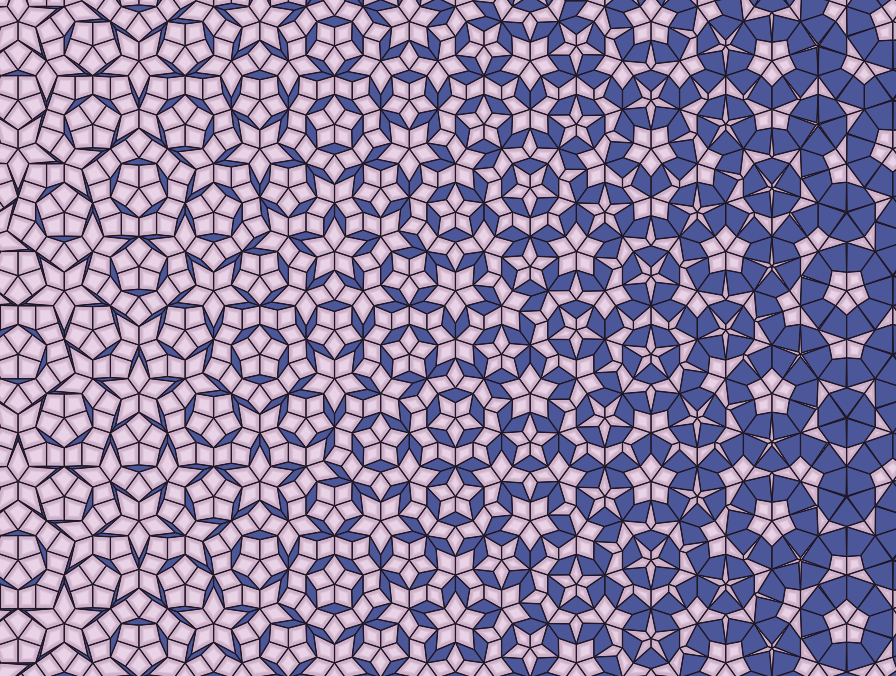
This pattern is drawn by a Shadertoy shader. Its source:

```glsl
// A five-fold rhomb tiling, found as the dual of five sets of parallel lines.
// Every three-way corner slides along the sum of its edges, by an amount that
// grows to the right: blue tiles open from slivers, pink stars become needles.

const float TAU = 6.2831853;
const float EDGE = 0.0207;                  // tile edge, in canvas widths
const vec2 CENTRE = vec2(0.7266, 0.359);    // centre of five-fold symmetry
const float PHASE = 0.2;                    // shift of each line set
const float HALF_LINE = 0.04;               // outline, in tile edges
const float REACH = 1.46;                   // farthest slid corner from a tile middle
const vec3 INK = vec3(0.12, 0.09, 0.15);
const vec3 BLUE = vec3(0.30, 0.34, 0.60);
const vec3 PINK = vec3(0.81, 0.69, 0.79);
const vec3 PALE_PINK = vec3(0.91, 0.83, 0.90);

vec2 edgeDir[5];    // edge directions on the canvas
vec2 dualDir[5];    // matching directions in the acceptance plane

vec2 unit(float angle) { return vec2(cos(angle), sin(angle)); }

// Pentagon gauge: largest projection on five even directions
float pentagon(vec2 w) {
    float y = abs(w.y);
    return max(w.x, max(0.309017 * w.x + 0.951057 * y, -0.809017 * w.x + 0.587785 * y));
}

// Does a corner of this level and dual position belong to the tiling?
bool isCorner(int level, vec2 w) {
    if (level < 1 || level > 4) return false;
    float side = (level == 1 || level == 3) ? -1.0 : 1.0;
    float size = (level == 1 || level == 4) ? 0.809017 : 1.309017;
    return pentagon(side * w) < size;
}

// Slide of corners inside the stars, in edges
float innerSlide(float canvasX) {
    return clamp(-0.33 + canvasX * (0.54 + 0.9 * canvasX), -0.33, 0.97);
}

// Slide of corners at the star tips, in edges
float tipSlide(float canvasX) { return mix(-0.65, 0.35, canvasX); }

// Corner position after sliding
vec2 slideCorner(vec2 pos, vec2 w, int level) {
    vec2 edgeSum = vec2(0.0);
    int degree = 0;
    for (int j = 0; j < 5; j++) {
        if (isCorner(level + 1, w + dualDir[j])) { edgeSum += edgeDir[j]; degree++; }
        if (isCorner(level - 1, w - dualDir[j])) { edgeSum -= edgeDir[j]; degree++; }
        if (degree > 3) return pos;
    }
    if (degree != 3) return pos;
    float canvasX = CENTRE.x + pos.x * EDGE;
    bool isTip = dot(edgeSum, edgeSum) > 0.25;
    return pos + normalize(edgeSum) * (isTip ? tipSlide(canvasX) : innerSlide(canvasX));
}

// Signed distance to a four-sided polygon
float quadDistance(vec2 p, vec2 corner[4]) {
    float d = dot(p - corner[0], p - corner[0]), side = 1.0;
    vec2 b = corner[3];
    for (int i = 0; i < 4; i++) {
        vec2 a = corner[i], e = b - a, q = p - a;
        vec2 gap = q - e * clamp(dot(q, e) / max(dot(e, e), 1e-6), 0.0, 1.0);
        d = min(d, dot(gap, gap));
        bvec3 c = bvec3(p.y >= a.y, p.y < b.y, e.x * q.y > e.y * q.x);
        if (all(c) || !any(c)) side = -side;
        b = a;
    }
    return side * sqrt(d);
}

// Point where line number a of set r meets line number b of set s
vec2 meet(vec2 r, vec2 s, float a, float b) {
    return vec2(a * s.y - b * r.y, b * r.x - a * s.x) / (r.x * s.y - r.y * s.x);
}

void mainImage(out vec4 fragColor, in vec2 fragCoord) {
    vec2 p = (fragCoord / iResolution.x - CENTRE) / EDGE;
    float pixel = 1.0 / (iResolution.x * EDGE);
    for (int j = 0; j < 5; j++) {
        edgeDir[j] = unit(TAU * (float(j) / 5.0 - 0.25));
        dualDir[j] = unit(TAU * float(j) * 0.4);
    }

    vec3 color = INK;
    vec2 near = p / 2.5;
    bool filled = false;
    for (int r = 0; r < 4 && !filled; r++)
    for (int s = r + 1; s < 5 && !filled; s++)
    for (int i = 0; i < 9 && !filled; i++) {
        // One tile for each nearby crossing of two lines
        float a = floor(dot(near, edgeDir[r]) - PHASE + 0.5) + float(i % 3 - 1);
        float b = floor(dot(near, edgeDir[s]) - PHASE + 0.5) + float(i / 3 - 1);
        vec2 z = meet(edgeDir[r], edgeDir[s], a + PHASE, b + PHASE);
        if (dot(z - near, z - near) > 1.2) continue;
        vec2 pos = vec2(0.0), w = vec2(0.0);
        float level = 1.0;
        for (int j = 0; j < 5; j++) {
            float k = j == r ? a : (j == s ? b : ceil(dot(z, edgeDir[j]) - PHASE));
            pos += k * edgeDir[j];
            w += k * dualDir[j];
            level += k;
        }
        vec2 away = p - pos - 0.5 * (edgeDir[r] + edgeDir[s]);
        bool thin = s - r == 2 || s - r == 3;
        float reach = thin ? 1.3 : REACH;
        if (dot(away, away) > reach * reach) continue;

        // Slide the corners, except the sharp ones, then fill inside the outline
        vec2 corner[4];
        for (int c = 0; c < 4; c++) {
            float u = (c == 1 || c == 2) ? 1.0 : 0.0;
            float v = c > 1 ? 1.0 : 0.0;
            corner[c] = pos + u * edgeDir[r] + v * edgeDir[s];
            if (thin && c % 2 == 1) continue;
            corner[c] = slideCorner(corner[c], w + u * dualDir[r] + v * dualDir[s],
                                    int(floor(level + u + v + 0.5)));
        }
        float depth = -quadDistance(p, corner) - HALF_LINE;
        vec3 fill = thin ? BLUE : mix(PINK, PALE_PINK, smoothstep(0.1, 0.27, depth));
        color = mix(color, fill, smoothstep(-0.5 * pixel, 0.5 * pixel, depth));
        filled = depth > 0.5 * pixel;
    }
    fragColor = vec4(color, 1.0);
}
```
